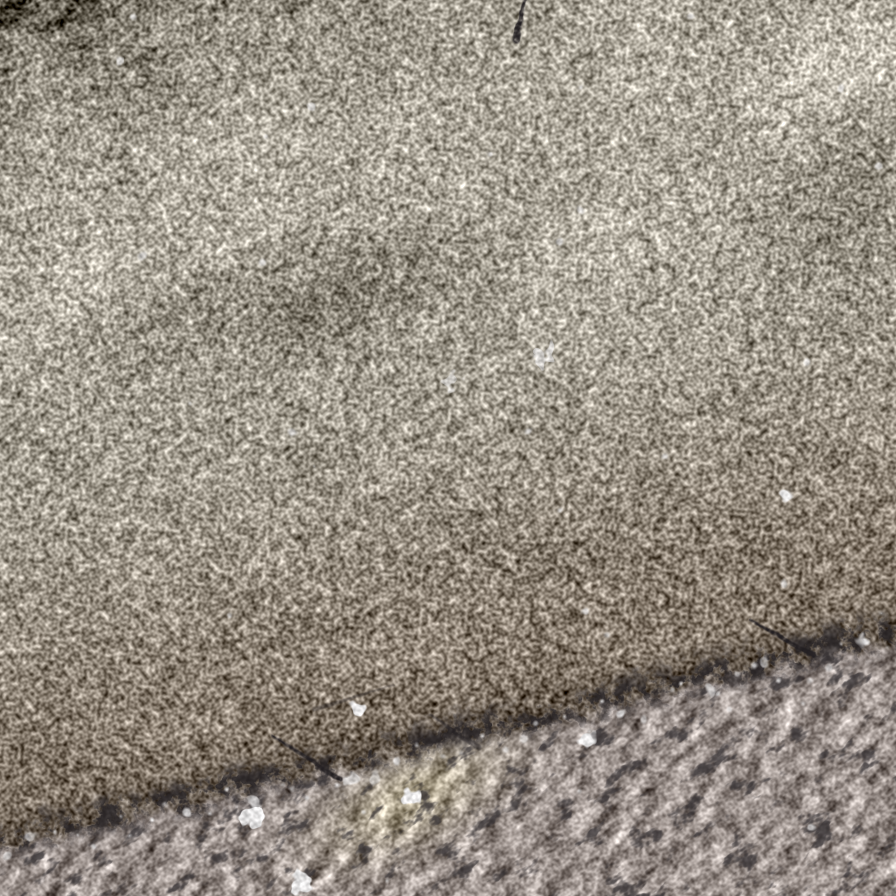
Give the GLSL for this texture, as a Shadertoy shader.

```glsl
// Weathered sandy ground seen from above: a grainy slope, a shaded tilted ledge
// and a rough bank below it. Gradient noise gives grain and clods; soft ellipses
// tint the slope, while segments and discs make the twigs and pale stones.

const vec3 SAND = vec3(0.645, 0.622, 0.572);
const vec3 BROWN = vec3(0.530, 0.482, 0.428);
const vec3 BANK = vec3(0.600, 0.560, 0.540);
const vec3 SHADOW = vec3(0.135, 0.120, 0.130);
const vec3 STONE = vec3(0.900, 0.895, 0.895);

vec2 hash2(vec2 cell) {
    uvec2 q = uvec2(ivec2(cell)) * uvec2(1597u, 3812u) + 7919u;
    q = (q ^ (q.yx >> 3u)) * 747796u + 2891u;
    q ^= q.yx << 7u;
    q = (q ^ (q >> 15u)) * 739391u;
    q += q.yx * 1597u;
    q = (q ^ (q >> 13u)) * 277803u;
    return vec2((q >> 8u) & 65535u) / 65535.0;
}

float corner(vec2 cell, vec2 offset) {
    float a = 6.2832 * hash2(cell).x;
    return dot(vec2(cos(a), sin(a)), offset);
}

float gradientNoise(vec2 p) {
    vec2 i = floor(p), f = p - i;
    vec2 u = f * f * f * (f * (f * 6.0 - 15.0) + 10.0), e = vec2(1, 0);
    return mix(mix(corner(i, f), corner(i + e, f - e), u.x),
               mix(corner(i + e.yx, f - e.yx), corner(i + 1.0, f - 1.0), u.x), u.y);
}

float fbm(vec2 p) {
    float sum = 0.0, amp = 0.6;
    for (int i = 0; i < 4; i++) {
        sum += amp * gradientNoise(p);
        p = mat2(1.6, 1.2, -1.2, 1.6) * p + 17.3;
        amp *= 0.6;
    }
    return sum;
}

vec2 turn(vec2 p, float a) {
    return mat2(cos(a), -sin(a), sin(a), cos(a)) * p;
}

// Soft ellipse, tilted by an angle
float patchMask(vec2 p, vec2 centre, vec2 size, float angle) {
    vec2 q = turn(p - centre, angle) / size;
    return exp(-dot(q, q));
}

// Line from a to b, thicker at b
float twig(vec2 p, vec2 a, vec2 b, float width) {
    vec2 ab = b - a;
    float t = clamp(dot(p - a, ab) / dot(ab, ab), 0.0, 1.0);
    float d = length(p - a - t * ab) - width * (0.4 + 0.6 * t);
    return 1.0 - smoothstep(-0.0015, 0.0015, d);
}

float stone(vec2 p, vec2 centre, float radius, float wobble) {
    float d = length(p - centre) - radius * (1.0 + wobble);
    return 1.0 - smoothstep(-0.0025, 0.002, d);
}

float ledge(float x) { return 0.052 + 0.234 * x; }

void mainImage(out vec4 fragColor, in vec2 fragCoord) {
    vec2 p = fragCoord / iResolution.y;
    float mottle = fbm(p * 9.0 + 3.0), clods = fbm(p * 34.0 + 40.0);
    float grain = 0.18 * gradientNoise(turn(p, 0.4) * 68.0 + 30.0)
        + 0.28 * gradientNoise(turn(p, 1.1) * 125.0 + 200.0)
        + 0.40 * gradientNoise(turn(p, 0.7) * 225.0 + 300.0);
    float rise = p.y - ledge(p.x) - 0.022 * clods - 0.012 * mottle;

    // Slope: browner towards the ledge, with broad pale and dark areas
    vec3 slope = mix(BROWN, SAND, smoothstep(0.02, 0.46, rise));
    float tone = 0.12 * mottle + 0.13 * clods;
    tone += 0.12 * patchMask(p, vec2(0.94, 0.92), vec2(0.13, 0.05), 0.5);
    tone += 0.06 * patchMask(p, vec2(0.69, 0.73), vec2(0.13, 0.09), 0.4);
    tone += 0.06 * patchMask(p, vec2(0.12, 0.69), vec2(0.24, 0.05), 0.45);
    tone += 0.03 * patchMask(p, vec2(0.45, 0.84), vec2(0.40, 0.09), 0.2);
    float brow = min(0.69 + 0.42 * (p.x - 0.2), 0.75) + 0.02 * mottle - p.y;
    tone -= 0.11 * patchMask(p, vec2(0.36, 0.68), vec2(0.20, 0.08), 0.25) * smoothstep(-0.015, 0.02, brow);
    tone -= 0.07 * patchMask(p, vec2(0.94, 0.77), vec2(0.11, 0.08), 0.6);
    float scrub = patchMask(p, vec2(0.04, 1.01), vec2(0.32, 0.11), 0.2);
    float tangle = smoothstep(-0.05, 0.32, fbm(turn(p, 0.35) * vec2(16.0, 34.0) + 90.0));
    slope += tone + grain - scrub * (0.14 + 0.36 * tangle);

    // Bank: slanted clods lit from one side, dark hollows, a yellowish patch
    vec2 slant = turn(p, 0.65) * vec2(24.0, 40.0);
    float lumps = fbm(slant), relief = lumps - fbm(slant + vec2(0.22, -0.30));
    float hollow = smoothstep(0.10, 0.38, fbm(slant + 61.0) - 0.25 * relief);
    vec3 bank = BANK + 0.16 * lumps + 0.42 * relief + 0.60 * grain;
    bank += vec3(0.10, 0.10, 0.03) * patchMask(p, vec2(0.46, 0.11), vec2(0.10, 0.045), 0.5);
    bank = mix(bank, SHADOW + 0.08, 0.75 * hollow);
    vec3 colour = mix(bank, slope, smoothstep(-0.008, 0.008, rise));

    // Broken shade along the ledge, fading up the slope
    float fringe = exp(-pow((rise - 0.008) / 0.019, 2.0));
    float breaks = smoothstep(-0.12, 0.22, fbm(p * 48.0 + 150.0) + 0.5 * mottle + 0.6 * grain);
    colour -= 0.09 * exp(-abs(rise - 0.02) / 0.035) * smoothstep(-0.01, 0.01, rise);
    colour = mix(colour, SHADOW, fringe * (0.12 + 0.76 * breaks));

    // Twigs
    vec2 bent = p + 0.006 * vec2(clods, mottle);
    float dark = twig(bent, vec2(0.306, 0.178), vec2(0.380, 0.130), 0.0028);
    dark = max(dark, twig(bent, vec2(0.838, 0.308), vec2(0.908, 0.270), 0.0032));
    dark = max(dark, 0.6 * twig(bent, vec2(0.480, 0.203), vec2(0.535, 0.167), 0.0028));
    dark = max(dark, 0.4 * twig(bent, vec2(0.440, 0.235), vec2(0.350, 0.208), 0.0025));
    dark = max(dark, twig(bent, vec2(0.586, 1.0), vec2(0.576, 0.955), 0.0045));
    colour = mix(colour, SHADOW, dark * (0.85 - grain));

    // Stones strung along the ledge, a few larger ones, and scattered flecks
    float wobble = 1.1 * gradientNoise(p * 95.0 + 5.0), pale = 0.0;
    for (int i = 0; i < 44; i++) {
        vec2 h = hash2(vec2(i, 211)), k = hash2(vec2(i, 307));
        float x = (float(i) + h.x) / 44.0, size = 0.002 + 0.007 * k.x * k.x * k.x;
        vec2 centre = vec2(x, ledge(x) + 0.034 * (h.y - 0.7));
        pale = max(pale, (0.45 + 0.5 * k.y) * stone(p, centre, size, wobble));
    }
    pale = max(pale, stone(p, vec2(0.280, 0.089), 0.013, wobble));
    pale = max(pale, stone(p, vec2(0.457, 0.109), 0.010, wobble));
    pale = max(pale, stone(p, vec2(0.336, 0.013), 0.012, wobble));
    pale = max(pale, stone(p, vec2(0.655, 0.175), 0.009, wobble));
    pale = max(pale, stone(p, vec2(0.400, 0.209), 0.008, wobble));
    pale = max(pale, stone(p, vec2(0.877, 0.448), 0.007, wobble));
    pale = max(pale, 0.7 * stone(p, vec2(0.603, 0.604), 0.010, 2.0 * wobble));
    pale = max(pale, 0.6 * stone(p, vec2(0.507, 0.577), 0.008, 2.0 * wobble));
    vec2 cell = floor(p * 36.0), h = hash2(cell + 500.0);
    vec2 spot = (cell + 0.2 + 0.6 * hash2(cell + 900.0)) / 36.0;
    pale = max(pale, 0.7 * step(0.965, h.x) * stone(p, spot, 0.0015 + 0.003 * h.y, wobble));
    colour = mix(colour, STONE + 0.5 * grain, pale);
    fragColor = vec4(clamp(colour, 0.0, 1.0), 1.0);
}
```
